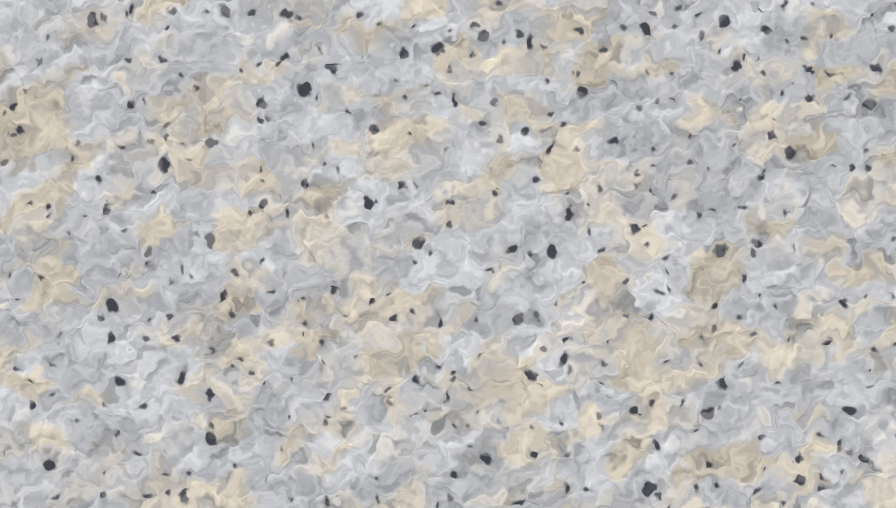
This texture is drawn by a WebGL 1 fragment shader. Its source:

```glsl
precision highp float;
// Pale speckled granite: soft cellular noise at several sizes gives the
// mottled cream, white and grey crystals with a fine rough relief, and
// scattered warped ellipses give the dark mica flecks.

uniform vec2 u_resolution;

const vec3 COOL_TINT = vec3(0.990, 0.998, 1.018);
const vec3 WARM_TINT = vec3(1.045, 0.998, 0.920);
const vec3 MICA_DARK = vec3(0.250, 0.255, 0.285);
const vec3 MICA_PALE = vec3(0.450, 0.450, 0.470);

vec2 hash2(vec2 c) {
  vec3 q = fract(c.xyx * vec3(0.1031, 0.1030, 0.0973));
  q += dot(q, q.yzx + 33.33);
  return fract((q.xx + q.yz) * q.zy);
}

// Cellular noise with blended borders: two independent values in 0..1.
vec2 softCells(vec2 p, float sharpness, float seed) {
  vec2 cell = floor(p);
  vec2 sum = vec2(0.0);
  float total = 0.0001;
  for (int j = -1; j <= 1; j++) {
    for (int i = -1; i <= 1; i++) {
      vec2 id = cell + vec2(float(i), float(j));
      vec2 d = id + hash2(id + seed) - p;
      float weight = exp(-sharpness * dot(d, d));
      sum += weight * hash2(id + seed + 71.3);
      total += weight;
    }
  }
  return sum / total;
}

// Signed distance to the nearest of many randomly turned ellipses.
float fleckDistance(vec2 p, float scale, float density, float size, float seed) {
  vec2 cell = floor(p * scale);
  float nearest = 1.0;
  for (int j = -1; j <= 1; j++) {
    for (int i = -1; i <= 1; i++) {
      vec2 id = cell + vec2(float(i), float(j));
      vec2 center = (id + 0.1 + 0.8 * hash2(id + seed)) / scale;
      vec2 shape = hash2(id + seed + 37.7);
      vec2 pick = hash2(id + seed + 91.1);
      float angle = 6.2832 * pick.y;
      float c = cos(angle);
      float s = sin(angle);
      vec2 q = mat2(c, -s, s, c) * (p - center);
      vec2 radii = size * mix(0.6, 1.3, shape.x) * vec2(1.0, mix(0.45, 0.95, shape.y));
      float d = (length(q / radii) - 1.0) * radii.y;
      nearest = min(nearest, pick.x < density ? d : 1.0);
    }
  }
  return nearest;
}

float coverage(float d, float softness) {
  return 1.0 - smoothstep(-softness, softness, d);
}

// Brightness of the crystals, from broad patches down to fine grit.
float stoneLight(vec2 p, vec2 patches, vec2 grain) {
  vec2 grit = softCells(p * vec2(95.0, 115.0), 6.0, 53.0);
  float above = softCells((p + vec2(-0.002, 0.007)) * vec2(38.0, 48.0), 6.0, 29.0).x;
  float light = 0.765;
  light += 0.12 * (patches.x - 0.5);
  light += 0.11 * (grain.x - 0.5);
  light += 0.10 * (grit.x - 0.5);
  light += 0.08 * (grain.x - above);
  light -= 0.10 * smoothstep(0.62, 0.95, grain.y) * (0.4 + grit.y);
  return light;
}

void main() {
  vec2 p = gl_FragCoord.xy / u_resolution.y + 3.0;
  float edge = max(0.0028, 0.7 / u_resolution.y);

  // Ragged outlines come from warping the plane before each layer.
  vec2 coarseWarp = softCells(p * 32.0, 5.0, 11.0) - 0.5;
  vec2 fineWarp = softCells(p * 85.0, 5.0, 17.0) - 0.5;
  vec2 stone = p + 0.035 * coarseWarp + 0.010 * fineWarp;
  stone.y -= 0.15 * stone.x;

  // Crystals: brightness and warm or cool tint.
  vec2 patches = softCells(stone * vec2(14.0, 20.0), 6.0, 5.0);
  vec2 grain = softCells(stone * vec2(38.0, 48.0), 6.0, 29.0);
  float light = stoneLight(stone, patches, grain);
  float warmth = smoothstep(0.38, 0.82, 0.75 * patches.y + 0.25 * grain.x);
  vec3 color = light * mix(COOL_TINT, WARM_TINT, warmth);

  // Mica flecks: large chips and small crumbs.
  vec2 mica = p + 0.007 * coarseWarp + 0.009 * fineWarp;
  float chips = fleckDistance(mica, 13.0, 0.38, 0.0105, 7.0);
  float crumbs = fleckDistance(mica, 23.0, 0.28, 0.0055, 43.0);
  vec3 micaColor = mix(MICA_DARK, MICA_PALE, smoothstep(0.4, 0.9, grain.x));
  float halo = coverage(min(chips, crumbs) - 0.002, 0.006);
  color *= 1.0 - 0.08 * halo;
  color = mix(color, micaColor, 0.95 * coverage(chips, edge));
  color = mix(color, micaColor, 0.80 * coverage(crumbs, edge));

  gl_FragColor = vec4(clamp(color, 0.0, 1.0), 1.0);
}
```
